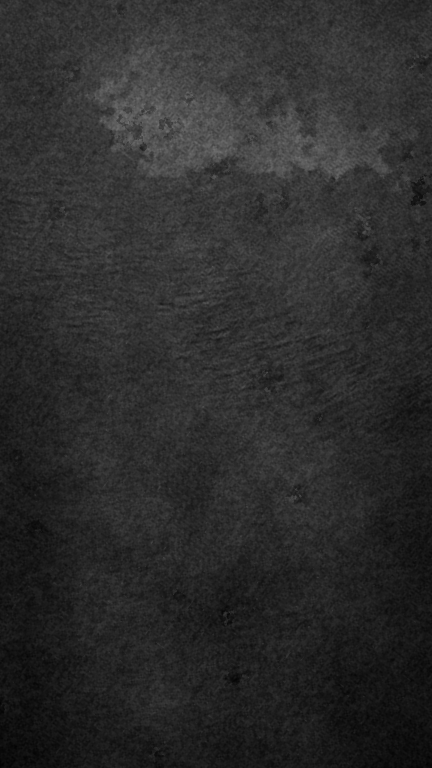
Reproduce this texture procedurally as a Shadertoy shader.

```glsl
// Dark weathered plaster: worn pale patches, combed ridges, rough pits and fine grain.

const float TONE_BOTTOM = 0.125;
const float TONE_TOP = 0.222;
const float CLOUD_GAIN = 0.10;
const float PATCH_GAIN = 0.085;
const float RIDGE_GAIN = 0.085;
const float RELIEF_GAIN = 0.12;
const float GRAIN_GAIN = 0.085;
const float GRAIN_SCALE = 430.0;
const int PIT_COUNT = 18;
const vec2 LIGHT_STEP = vec2(-0.0010, 0.0020);
const mat2 TURN = mat2(0.8, 0.6, -0.6, 0.8);

float hash(vec2 p) {
    return fract(sin(dot(p, vec2(127.1, 311.7))) * 43758.5453);
}

float noise(vec2 p) {
    vec2 cell = floor(p);
    vec2 f = fract(p);
    f = f * f * (3.0 - 2.0 * f);
    return mix(mix(hash(cell), hash(cell + vec2(1, 0)), f.x),
               mix(hash(cell + vec2(0, 1)), hash(cell + vec2(1, 1)), f.x), f.y);
}

float fbm(vec2 p) {
    float sum = 0.0;
    float gain = 0.5;
    p = TURN * p;
    for (int i = 0; i < 5; i++) {
        sum += gain * noise(p);
        p = 2.0 * TURN * p + 7.3;
        gain *= 0.5;
    }
    return sum / 0.97;
}

// Short strokes that sink at the left and rise towards the right.
float ridgeHeight(vec2 p) {
    float bend = p.y + 0.26 * p.x - 0.75 * p.x * p.x;
    bend += 0.016 * (fbm(p * 16.0) - 0.5);
    return noise(vec2(p.x * 42.0, bend * 190.0))
         + 0.5 * noise(vec2(p.x * 85.0, bend * 310.0) + 31.0);
}

float ridgeZone(vec2 p) {
    float centre = 0.67 - 0.25 * p.x;
    float band = exp(-pow((p.y - centre) / 0.12, 2.0));
    return band * smoothstep(0.25, 0.55, fbm(p * 7.0 + 4.0)) + 0.1;
}

// Diagonal belt where the surface has rubbed off to a paler layer.
float wornBelt(vec2 p) {
    float centre = 0.88 - 0.24 * p.x;
    return exp(-pow((p.y - centre) / 0.07, 2.0)) * smoothstep(0.03, 0.12, p.x);
}

// x: darkening of the pits, y: pale crumbs inside them.
vec2 scatteredPits(vec2 p, float aspect) {
    vec2 result = vec2(0.0);
    float rough = fbm(p * 120.0) - 0.5;
    float crumb = smoothstep(0.52, 0.68, fbm(p * 150.0 + 9.0));
    for (int i = 0; i < PIT_COUNT; i++) {
        float id = float(i);
        vec2 centre = vec2(hash(vec2(id, 2.7)) * aspect,
                           (id + hash(vec2(id, 8.1))) / float(PIT_COUNT));
        float radius = mix(0.007, 0.022, pow(hash(vec2(id, 5.3)), 1.3));
        float dist = length(p - centre) / radius + 1.8 * rough;
        float inside = 1.0 - smoothstep(0.45, 1.2, dist);
        result = max(result, inside * vec2(1.0, crumb));
    }
    return result;
}

void mainImage(out vec4 fragColor, in vec2 fragCoord) {
    vec2 p = fragCoord / iResolution.y;
    float aspect = iResolution.x / iResolution.y;

    // Broad tone and soft stains
    float tone = mix(TONE_BOTTOM, TONE_TOP, smoothstep(0.1, 0.9, p.y));
    tone += CLOUD_GAIN * (fbm(p * 6.0 + 2.0) - 0.5);
    tone += 0.07 * (fbm(p * 26.0 + 17.0) - 0.5);

    // Worn patches with crisp flakes and dark chips
    float belt = wornBelt(p);
    float detail = fbm(p * 70.0 + 3.0);
    float shape = fbm(p * 12.0 + 12.0) + 0.35 * (detail - 0.5) + 0.1 * belt;
    float worn = smoothstep(0.51, 0.61, shape);
    tone += PATCH_GAIN * worn * (belt + 0.2) * (0.5 + detail);
    float chipZone = belt * smoothstep(0.46, 0.6, fbm(p * 14.0 + 40.0));
    float chips = smoothstep(0.53, 0.6, fbm(p * 105.0 + 21.0));
    tone -= 0.105 * chips * chipZone;

    // Side-lit ridges and fine surface relief
    float slope = ridgeHeight(p) - ridgeHeight(p + LIGHT_STEP);
    tone += RIDGE_GAIN * slope * ridgeZone(p);
    tone += RELIEF_GAIN * (fbm(p * 95.0) - fbm((p + LIGHT_STEP) * 95.0));

    // Pits and tiny pale specks
    vec2 pits = scatteredPits(p, aspect);
    tone += 0.11 * pits.y - 0.05 * pits.x;
    tone += 0.05 * smoothstep(0.9, 0.98, noise(TURN * p * 170.0 + 60.0));

    // Edge shade, strongest low down
    float side = min(p.x, aspect - p.x) / aspect;
    float shade = mix(0.62, 0.9, smoothstep(0.3, 0.8, p.y));
    tone *= mix(shade, 1.05, smoothstep(0.0, 0.3, side));
    tone *= mix(0.62, 1.0, smoothstep(0.0, 0.13, p.y));
    tone *= mix(0.85, 1.0, smoothstep(0.0, 0.08, 1.0 - p.y));

    // Grain on turned axes, so that no weave shows
    vec2 q = TURN * p * GRAIN_SCALE;
    float grain = noise(q) + 0.5 * noise(TURN * q * 0.57 + 80.0) - 0.75;
    tone += GRAIN_GAIN * grain * (0.5 + 2.5 * max(tone, 0.0));

    fragColor = vec4(vec3(clamp(tone, 0.0, 1.0)), 1.0);
}
```
